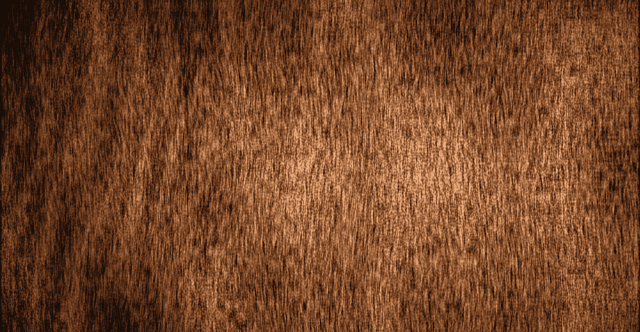
Give the GLSL for this texture, as a WebGL 1 fragment shader.

```glsl
precision highp float;

uniform vec2 u_resolution;

// Wood tones, dark to light
const vec3 UMBER = vec3(0.18, 0.09, 0.05);
const vec3 WALNUT = vec3(0.33, 0.17, 0.08);
const vec3 CHESTNUT = vec3(0.45, 0.25, 0.13);
const vec3 OAK = vec3(0.57, 0.35, 0.20);
const vec3 HONEY = vec3(0.69, 0.45, 0.29);
const vec3 STRAW = vec3(0.82, 0.58, 0.40);

// Feature frequencies per canvas height
const vec2 FIBRE_FREQ = vec2(173.0, 31.0);
const vec2 STRAND_FREQ = vec2(83.0, 13.0);
const vec2 PORE_FREQ = vec2(127.0, 17.0);
const vec2 GRIT_FREQ = vec2(187.0, 139.0);
const vec2 WEAVE_FREQ = vec2(9.0, 93.0);
const vec2 STREAK_FREQ = vec2(21.0, 2.3);
const vec2 PATCH_FREQ = vec2(4.1, 2.4);

// Strengths in steps of the tone ramp
const float BASE_TONE = 3.55;
const float FIBRE_GAIN = 2.9;
const float STRAND_GAIN = 1.6;
const float PORE_DEPTH = 1.3;
const float GRIT_GAIN = 2.1;
const float WEAVE_GAIN = 0.8;
const float STREAK_GAIN = 1.0;
const float PATCH_GAIN = 1.6;
const float RING_GAIN = 0.5;
const float VIGNETTE = 2.1;

// Layout
const vec2 LIGHT_CENTER = vec2(0.61, 0.46);
const vec2 KNOT_CENTER = vec2(0.62, 0.50);
const vec2 KNOT_SIZE = vec2(0.10, 0.24);
const float KNOT_BEND = 0.09;
const float RING_FREQ = 58.0;
const float RIM_WIDTH = 0.008;

vec2 gradientAt(vec2 cell) {
  vec3 q = fract(cell.xyx * vec3(0.1031, 0.1030, 0.0973));
  q += dot(q, q.yzx + 33.33);
  float angle = 6.2832 * fract((q.x + q.y) * q.z);
  return vec2(cos(angle), sin(angle));
}

float gradientNoise(vec2 p) {
  vec2 i = floor(p);
  vec2 f = p - i;
  vec2 w = f * f * f * (f * (f * 6.0 - 15.0) + 10.0);
  float a = dot(gradientAt(i), f);
  float b = dot(gradientAt(i + vec2(1.0, 0.0)), f - vec2(1.0, 0.0));
  float c = dot(gradientAt(i + vec2(0.0, 1.0)), f - vec2(0.0, 1.0));
  float d = dot(gradientAt(i + 1.0), f - 1.0);
  return mix(mix(a, b, w.x), mix(c, d, w.x), w.y);
}

// Bends the fibres gently, and around the knot
vec2 grainSpace(vec2 p) {
  vec2 k = (p - KNOT_CENTER) / KNOT_SIZE;
  float bend = 0.04 * gradientNoise(p * vec2(2.5, 1.6) + 11.3);
  bend += 0.006 * gradientNoise(p * vec2(15.0, 9.0) + 4.7);
  bend -= 0.3 * KNOT_BEND * k.x * exp(-dot(k, k));
  return p + vec2(bend, 0.0);
}

// Growth lines that fade out toward the right
float growthRings(vec2 p) {
  vec2 k = (p - KNOT_CENTER) / KNOT_SIZE;
  float x = p.x - 0.16 * p.y + KNOT_BEND * exp(-dot(k, k));
  x += 0.13 * gradientNoise(p * vec2(3.2, 2.1) + 27.1);
  float line = sin(RING_FREQ * x + 3.0 * gradientNoise(p * 4.0));
  return line * (1.0 - smoothstep(0.45, 1.0, p.x));
}

vec3 woodRamp(float tone) {
  vec3 color = mix(UMBER * 0.55, UMBER, clamp(tone + 1.0, 0.0, 1.0));
  color = mix(color, WALNUT, clamp(tone, 0.0, 1.0));
  color = mix(color, CHESTNUT, clamp(tone - 1.0, 0.0, 1.0));
  color = mix(color, OAK, clamp(tone - 2.0, 0.0, 1.0));
  color = mix(color, HONEY, clamp(tone - 3.0, 0.0, 1.0));
  color = mix(color, STRAW, clamp(tone - 4.0, 0.0, 1.0));
  return color + 0.10 * clamp(tone - 5.0, 0.0, 1.0);
}

void main() {
  vec2 uv = gl_FragCoord.xy / u_resolution;
  vec2 p = gl_FragCoord.xy / u_resolution.y;
  vec2 g = grainSpace(p);

  // Vertical fibres and short dark pores
  float patches = gradientNoise(p * PATCH_FREQ + 8.4);
  float grain = FIBRE_GAIN * gradientNoise(g * FIBRE_FREQ);
  grain += STRAND_GAIN * gradientNoise(g * STRAND_FREQ + 53.7);
  float pore = gradientNoise(g * PORE_FREQ + 91.2);
  grain -= PORE_DEPTH * smoothstep(0.15, 0.40, pore);

  // Glinting grit in patches, faint cross weave at the right
  float gritMask = 0.8 + 0.5 * smoothstep(-0.1, 0.4, patches);
  grain += GRIT_GAIN * gritMask * gradientNoise(p * GRIT_FREQ + 17.9);
  float weaveMask = smoothstep(0.68, 0.92, uv.x);
  grain += WEAVE_GAIN * weaveMask * gradientNoise(p * WEAVE_FREQ + 36.6);

  // Broad light, streaks and patches
  vec2 away = 2.0 * (uv - LIGHT_CENTER) * vec2(1.0, 0.85);
  float shade = VIGNETTE * dot(away, away);
  float tone = BASE_TONE - shade + PATCH_GAIN * patches;
  tone += STREAK_GAIN * gradientNoise(g * STREAK_FREQ + 71.5);
  tone += RING_GAIN * growthRings(p);

  // Softer grain in the shade
  tone += grain * mix(1.1, 0.7, smoothstep(0.5, 2.8, shade));

  // Thin dark rim on the two sides
  float edge = min(p.x, u_resolution.x / u_resolution.y - p.x);
  tone -= 2.0 * (1.0 - smoothstep(0.0, RIM_WIDTH, edge));

  gl_FragColor = vec4(woodRamp(tone), 1.0);
}
```
